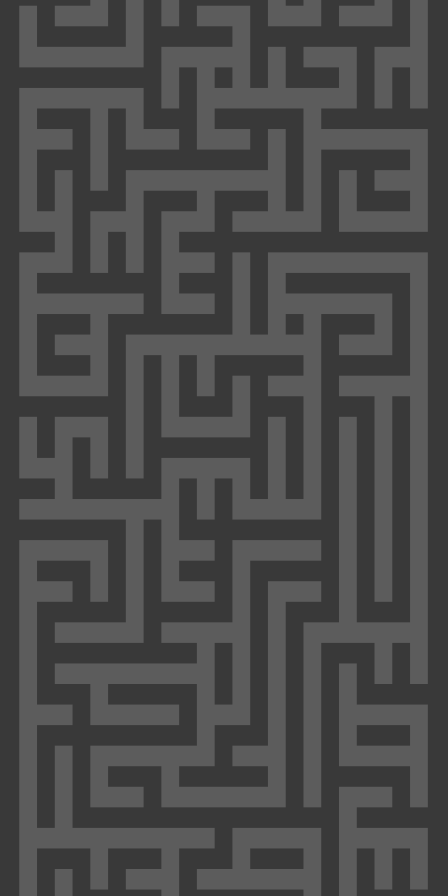
Give the GLSL for this pattern, as a Shadertoy shader.

```glsl
#define MARGIN vec2(0.043, 0.0072)
#define CELL vec2(0.03965, 0.02294)
#define NODE_COLUMNS 12.0
#define HORIZONTAL_SHARE 0.5
#define SEED 7.0
#define WALL_GRAY 0.224
#define PATH_GRAY 0.361

float hash(vec2 p) {
    vec3 q = fract(vec3(p.xyx + SEED) * vec3(0.1031, 0.1030, 0.0973));
    q += dot(q, q.yzx + 33.33);
    return fract((q.x + q.y) * q.z);
}

// Every row and every column of nodes has one fixed travel direction
float rowDirection(float row) {
    return hash(vec2(row, 71.0)) < 0.5 ? -1.0 : 1.0;
}

float columnDirection(float column) {
    return hash(vec2(column, 137.0)) < 0.5 ? -1.0 : 1.0;
}

// Each node opens one passage, along its row or along its column
bool leavesAlongRow(vec2 node) {
    float target = node.x + rowDirection(node.y);
    bool inside = target >= 0.0 && target < NODE_COLUMNS;
    return inside && hash(node + 211.0) < HORIZONTAL_SHARE;
}

// 1 on a path cell, 0 on a wall cell; nodes lie on even cells
float pathCell(vec2 cell) {
    if (cell.x < 0.0 || cell.x > 2.0 * NODE_COLUMNS - 2.0) return 0.0;
    vec2 odd = mod(cell, 2.0);
    vec2 node = floor(cell * 0.5);
    if (odd.x + odd.y < 0.5) return 1.0;
    if (odd.x + odd.y > 1.5) return 0.0;

    // The passage belongs to the node upstream of it
    if (odd.x > 0.5) {
        if (rowDirection(node.y) < 0.0) node.x += 1.0;
        return leavesAlongRow(node) ? 1.0 : 0.0;
    }
    if (columnDirection(node.x) < 0.0) node.y += 1.0;
    return leavesAlongRow(node) ? 0.0 : 1.0;
}

void mainImage(out vec4 fragColor, in vec2 fragCoord) {
    vec2 p = (fragCoord / iResolution.xy - MARGIN) / CELL;
    vec2 pixel = 1.0 / (iResolution.xy * CELL);

    // Blend the four cells around the nearest corner by pixel coverage
    vec2 corner = floor(p + 0.5);
    vec2 cover = clamp((p - corner) / pixel + 0.5, 0.0, 1.0);
    float below = mix(pathCell(corner - 1.0), pathCell(corner - vec2(0.0, 1.0)), cover.x);
    float above = mix(pathCell(corner - vec2(1.0, 0.0)), pathCell(corner), cover.x);
    float path = mix(below, above, cover.y);

    fragColor = vec4(vec3(mix(WALL_GRAY, PATH_GRAY, path)), 1.0);
}
```
